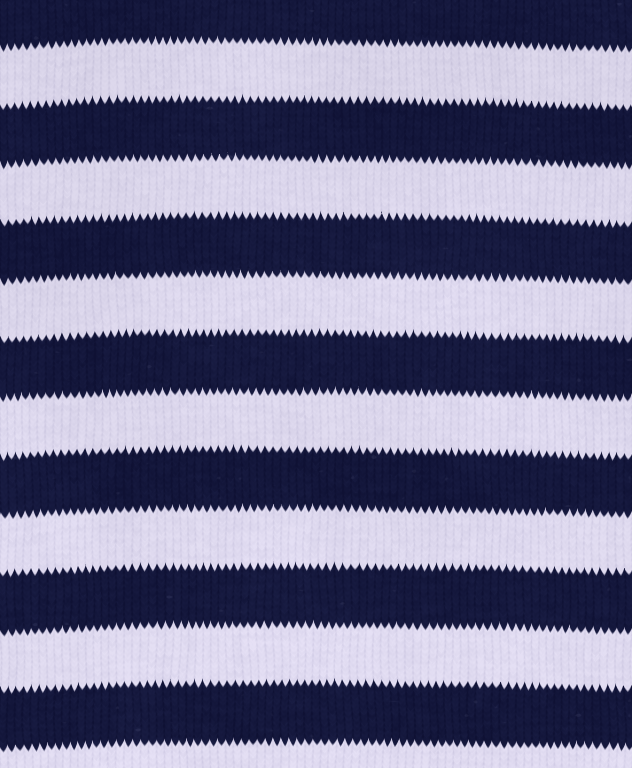
Give the GLSL for this texture, as a WebGL 2 fragment shader.

```glsl
#version 300 es
precision highp float;

uniform vec2 u_resolution;
out vec4 fragColor;

// Lengths are fractions of the canvas height
const float PERIOD = 0.1521;       // one light plus one dark stripe
const float FIRST_EDGE = 0.0535;   // top of the first light stripe at its crest
const float LIGHT_SHARE = 0.497;   // light part of a period
const float WALES = 81.0;          // knit columns across the canvas
const float ROWS = 22.0;           // knit rows per period
const float TOOTH = 0.0088;        // height of the zigzag at stripe edges
const float TOOTH_JITTER = 0.55;
const float EDGE_SOFTNESS = 0.0012;
const float BOW_LEFT = 0.0100;     // sag of the stripes at each side
const float BOW_RIGHT = 0.0120;
const float WANDER = 0.0022;
const float TAU = 6.2831853;

const vec3 LIGHT_YARN = vec3(0.885, 0.865, 0.945);
const vec3 LIGHT_GAP = vec3(0.76, 0.74, 0.85);
const vec3 DARK_YARN = vec3(0.105, 0.120, 0.275);
const vec3 DARK_GAP = vec3(0.058, 0.068, 0.205);

float hash(vec2 p) {
    vec3 q = fract(vec3(p.xyx) * 0.1031);
    q += dot(q, q.yzx + 33.33);
    return fract((q.x + q.y) * q.z);
}

vec2 gradient(vec2 cell) {
    float angle = TAU * hash(cell);
    return vec2(cos(angle), sin(angle));
}

float gradientNoise(vec2 p) {
    vec2 i = floor(p), f = p - i;
    vec2 u = f * f * f * (f * (f * 6.0 - 15.0) + 10.0);
    vec2 e = vec2(1.0, 0.0);
    float low = mix(dot(gradient(i), f), dot(gradient(i + e), f - e), u.x);
    float high = mix(dot(gradient(i + e.yx), f - e.yx), dot(gradient(i + 1.0), f - 1.0), u.x);
    return mix(low, high, u.y);
}

// Downward sag of a stripe; the crest drifts to the right further down
float bow(float x, float down) {
    float crest = mix(0.27, 0.44, down);
    float left = BOW_LEFT * pow(max(crest - x, 0.0) / crest, 2.0);
    float right = BOW_RIGHT * (1.0 - 0.4 * down) * pow(max(x - crest, 0.0) / (1.0 - crest), 2.0);
    return left + right;
}

void main() {
    vec2 p = gl_FragCoord.xy / u_resolution.y;
    float x = gl_FragCoord.x / u_resolution.x;
    float down = 1.0 - p.y;

    // Fabric coordinates, with gentle distortion
    float wander = WANDER * gradientNoise(vec2(x * 7.0, down * 9.0) + 20.0);
    float height = down - FIRST_EDGE - bow(x, down) - wander;
    float column = x * WALES + 0.5 * gradientNoise(vec2(x * 9.0, down * 11.0));
    float wale = floor(column);
    float across = abs(fract(column) - 0.5) * 2.0;

    // Each wale bends into a rounded V, uneven at every stripe edge
    float edgeId = floor(height / PERIOD * 2.0 + 0.5);
    float uneven = 1.0 + TOOTH_JITTER * (hash(vec2(wale, edgeId + 40.0)) - 0.5);
    float lift = TOOTH * uneven * (pow(across, 1.4) - 0.42);
    float stripe = (height + lift) / PERIOD;

    // Signed distance to the light stripe, measured vertically
    float fromCentre = abs(fract(stripe - 0.5 * LIGHT_SHARE + 0.5) - 0.5);
    float inside = (0.5 * LIGHT_SHARE - fromCentre) * PERIOD;
    float soft = EDGE_SOFTNESS + 0.8 / u_resolution.y;
    float light = smoothstep(-soft, soft, inside);

    // Stitch relief: grooves between wales, small gaps between rows
    float row = (height + TOOTH * 0.7 * across) / PERIOD * ROWS;
    float groove = smoothstep(0.55, 1.0, across);
    float rowGap = 0.5 - 0.5 * cos(TAU * row);
    float stitchTone = hash(vec2(wale, floor(row) + 90.0)) - 0.5;
    float gap = 0.12 + 0.30 * groove + 0.28 * rowGap * (0.35 + 0.65 * groove);

    // Yarn irregularity, streaks along rows and wales, broad light
    float streak = gradientNoise(vec2(x * 14.0, height * 150.0));
    float rib = gradientNoise(vec2(column * 0.6, down * 5.0));
    float cloud = gradientNoise(p * 4.0 + 7.0);
    float grain = gradientNoise(p * 230.0);
    float wear = 0.22 * stitchTone + 0.18 * streak + 0.16 * rib + 0.20 * grain;

    vec3 lightColor = mix(LIGHT_YARN, LIGHT_GAP, clamp(gap * 0.75 + 0.7 * wear, 0.0, 1.0));
    vec3 darkColor = mix(DARK_YARN, DARK_GAP, clamp(gap + 0.32 + 1.1 * wear - 0.35 * cloud, 0.0, 1.0));
    lightColor *= 0.985 + 0.03 * down + 0.025 * cloud;

    // Sparse pale lint on the dark yarn
    float lint = smoothstep(0.46, 0.62, gradientNoise(vec2(p.x * 75.0, p.y * 110.0) + 3.0));
    darkColor += 0.05 * lint;

    fragColor = vec4(mix(darkColor, lightColor, light), 1.0);
}
```
